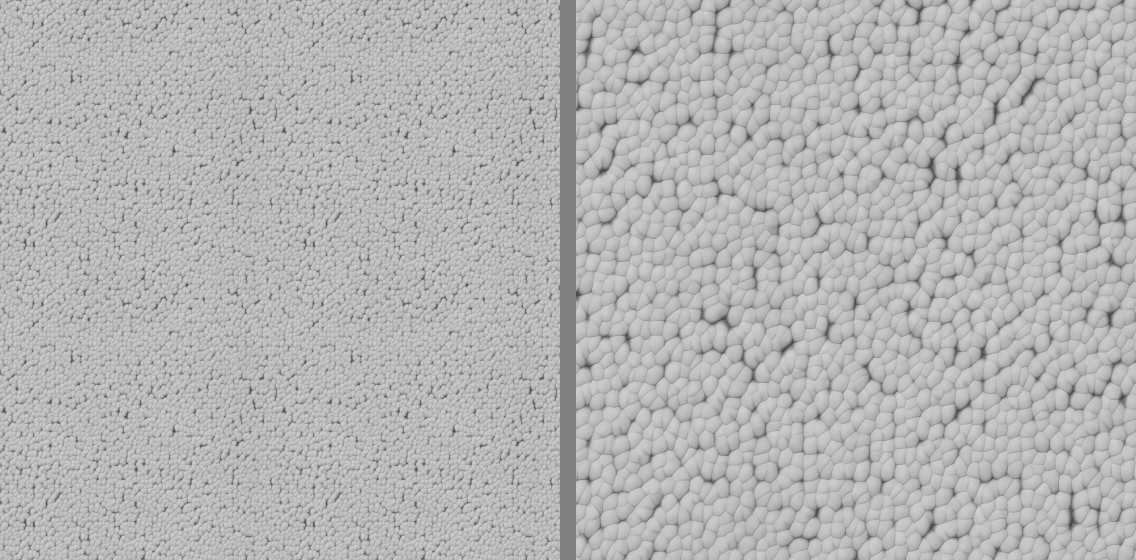
Left, the full canvas; right, a detail of the centre.
Give the GLSL for this texture, as a Shadertoy shader.

```glsl
// Grey looped carpet: small overlapping tufts with one-sided shadows and scattered dark pits.

const vec2 TUFTS = vec2(66.0, 59.0);   // columns and rows in one repeat
const vec2 LIGHT = vec2(-0.6, 0.8);

vec2 hash2(vec2 p) {
    vec3 h = fract(p.xyx * vec3(0.1031, 0.1030, 0.0973));
    h += dot(h, h.yzx + 33.33);
    return fract((h.xx + h.yz) * h.zy);
}

// Gradient noise that wraps after a whole number of cells.
vec2 gradientAt(vec2 cell, vec2 period) {
    float angle = 6.2832 * hash2(mod(cell, period) + 17.0).x;
    return vec2(cos(angle), sin(angle));
}

float gradientNoise(vec2 p, vec2 period) {
    vec2 i = floor(p), f = fract(p);
    vec2 u = f * f * f * (f * (f * 6.0 - 15.0) + 10.0);
    vec2 e = vec2(0.0, 1.0);
    float a = dot(gradientAt(i, period), f);
    float b = dot(gradientAt(i + e.yx, period), f - e.yx);
    float c = dot(gradientAt(i + e.xy, period), f - e.xy);
    float d = dot(gradientAt(i + e.yy, period), f - e.yy);
    return mix(mix(a, b, u.x), mix(c, d, u.x), u.y);
}

float carpet(vec2 uv) {
    vec2 p = uv * TUFTS;
    vec2 cell = floor(p);
    float top = -9.0, below = -9.0, gap = 9.0, depth = 0.0, tone = 0.0;
    vec2 toCenter = vec2(0.0);

    // Stack the tufts: the highest dome wins, each a turned ellipse.
    for (int y = -2; y <= 2; y++)
    for (int x = -2; x <= 2; x++) {
        vec2 id = cell + vec2(x, y);
        vec2 wrapped = mod(id, TUFTS);
        vec2 rnd = hash2(wrapped + 3.0);
        vec2 look = hash2(wrapped + 91.0);
        // Patches of low jitter fall into visible rows.
        float jitter = 0.85 + 0.3 * gradientNoise(wrapped / TUFTS * 6.0, vec2(6.0));
        vec2 d = p - id - 0.5 - (rnd - 0.5) * jitter;
        float angle = 1.0 + 1.5 * (look.x - 0.5);
        vec2 along = vec2(cos(angle), sin(angle));
        vec2 r = vec2(dot(d, along), dot(d, vec2(-along.y, along.x)));
        r *= vec2(0.85, 1.18);
        r.y += 0.2 * r.x * r.x;   // bend the loop a little
        float q = dot(r, r);
        float height = 0.22 * look.y - q;
        gap = min(gap, q);
        if (height > top) {
            below = top;
            top = height;
            depth = q;
            toCenter = d;
            tone = fract(look.y * 7.0 + look.x) - 0.5;
        } else {
            below = max(below, height);
        }
    }

    // Domes lit from the upper left, creased on the far side, with deep pits.
    float facing = dot(toCenter, LIGHT);
    float crease = 1.0 - smoothstep(0.0, 0.25, top - below);
    float shade = 0.762 - 0.13 * depth + 0.11 * facing + 0.03 * tone;
    shade -= 0.075 * crease * smoothstep(0.15, -0.35, facing);
    shade -= 0.27 * smoothstep(0.33, 0.9, gap);

    // Fibre grain and faint broad unevenness.
    shade += 0.03 * gradientNoise(p * 2.0, TUFTS * 2.0);
    shade += 0.015 * gradientNoise(uv * 4.0, vec2(4.0));
    return shade;
}

void mainImage(out vec4 fragColor, in vec2 fragCoord) {
    // Four samples per pixel smooth the overlaps.
    float shade = 0.0;
    for (int i = 0; i < 4; i++) {
        vec2 offset = vec2(i % 2, i / 2) * 0.5 - 0.25;
        vec2 uv = (fragCoord + offset) / iResolution.xy;
        shade += 0.25 * carpet(fract(uv) * 2.0);
    }
    fragColor = vec4(vec3(clamp(shade, 0.3, 0.82)), 1.0);
}
```
